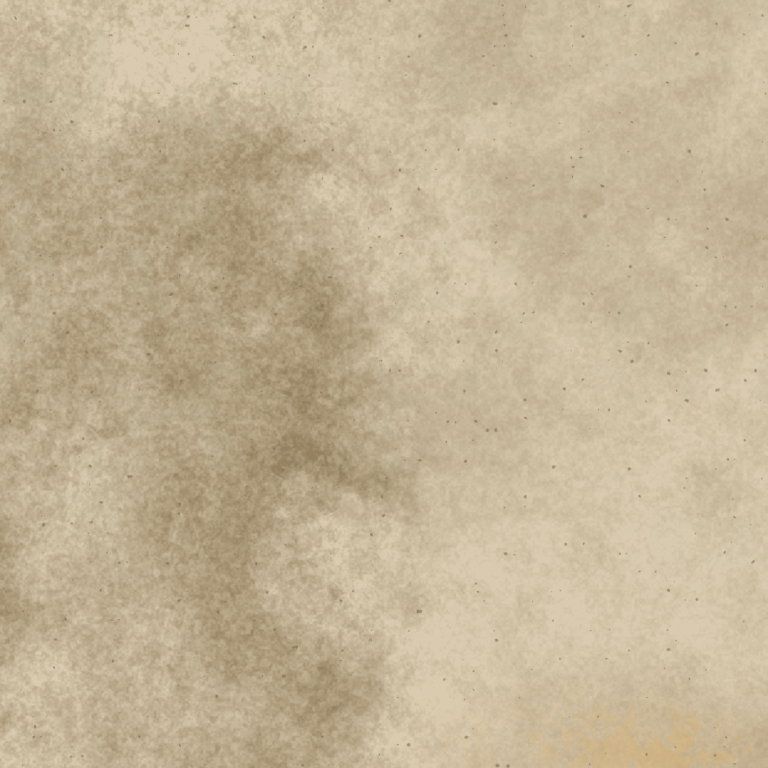
This texture is drawn by a WebGL 1 fragment shader. Its source:

```glsl
precision highp float;
// Weathered plaster wall: broad brown stains over pale sand, with mottled wear,
// combed scrape marks, small pits, pale green bloom and ochre flakes.
// Layered smooth cellular noise breaks up a soft layout of stains.
uniform vec2 u_resolution;

const vec3 SHADOW = vec3(0.640, 0.567, 0.440);
const vec3 LIGHT = vec3(0.836, 0.776, 0.668);
const vec3 BLOOM = vec3(0.75, 0.73, 0.61);
const vec3 OCHRE = vec3(0.83, 0.69, 0.46);
const vec3 PIT = vec3(0.46, 0.38, 0.27);
const float CLOUD_SCALE = 6.0;
const float CLOUD_STRENGTH = 1.25;
const float WEAR_SCALE = 19.0;
const float WEAR_STRENGTH = 0.26;
const float MOTTLE_STRENGTH = 0.85;
const float GRAIN_SCALE = 150.0;
const float GRAIN_STRENGTH = 0.36;
const float DUST_SCALE = 310.0;
const float DUST_STRENGTH = 0.34;
const float COMB_FREQUENCY = 800.0;
const float PIT_CELLS = 80.0;
const float PIT_SHARE = 0.07;

vec2 hash2(vec2 p) {
  vec3 q = fract(p.xyx * vec3(0.1031, 0.1030, 0.0973));
  q += dot(q, q.yzx + 33.33);
  return fract((q.xx + q.yz) * q.zy);
}

// Smooth cellular noise: scattered points blend their random shades.
float cellNoise(vec2 p) {
  vec2 cell = floor(p);
  vec2 local = fract(p);
  float shade = 0.0;
  float total = 0.0;
  for (int y = -1; y <= 1; y++) {
    for (int x = -1; x <= 1; x++) {
      vec2 offset = vec2(float(x), float(y));
      vec2 rnd = hash2(cell + offset);
      vec2 d = offset + 0.2 + 0.6 * rnd - local;
      float weight = exp(-5.0 * dot(d, d));
      shade += weight * hash2(cell + offset + 71.0).x;
      total += weight;
    }
  }
  return shade / total;
}

// Layers of cellular noise, each turned and finer; centred on zero.
float layers(vec2 p) {
  float sum = 0.0;
  float gain = 0.40;
  for (int i = 0; i < 5; i++) {
    sum += gain * (cellNoise(p) - 0.5);
    p = mat2(1.6, 1.2, -1.2, 1.6) * p + 19.7;
    gain *= 0.70;
  }
  return sum;
}

float stain(vec2 p, vec2 center, vec2 radius) {
  vec2 d = (p - center) / radius;
  return exp(-dot(d, d));
}

// Soft straight scrape from a to b, filled with fine parallel lines.
float scrape(vec2 p, vec2 a, vec2 b, float width) {
  float span = length(b - a);
  vec2 dir = (b - a) / span;
  float along = dot(p - a, dir) / span;
  float across = dot(p - a, vec2(-dir.y, dir.x));
  float ends = smoothstep(0.0, 0.2, along) * (1.0 - smoothstep(0.75, 1.0, along));
  float band = 1.0 - smoothstep(0.6 * width, width, abs(across));
  return ends * band * (0.75 + 0.25 * sin(across * COMB_FREQUENCY));
}

// Wide shading of the wall, from stained (0) to clean (1).
float layout(vec2 p) {
  float tone = mix(0.40, 0.79, smoothstep(0.27, 0.66, p.x));
  tone -= 0.34 * stain(p, vec2(0.35, 0.33), vec2(0.11, 0.22));
  tone -= 0.10 * stain(p, vec2(0.28, 0.70), vec2(0.22, 0.14));
  tone += 0.45 * stain(p, vec2(0.04, 1.0), vec2(0.24, 0.14));
  tone += 0.36 * stain(p, vec2(0.34, 0.95), vec2(0.20, 0.12));
  tone += 0.38 * stain(p, vec2(0.06, 0.10), vec2(0.13, 0.18));
  tone += 0.25 * stain(p, vec2(0.70, 0.24), vec2(0.26, 0.22));
  tone -= 0.16 * stain(p, vec2(0.68, 0.94), vec2(0.14, 0.08));
  return tone - 0.22 * stain(p, vec2(0.92, 0.01), vec2(0.22, 0.10));
}

void main() {
  vec2 uv = gl_FragCoord.xy / u_resolution;
  float cloud = layers(uv * CLOUD_SCALE);
  float drift = layers(uv * CLOUD_SCALE + 43.0);
  float wear = layers(uv * WEAR_SCALE + 1.5 * vec2(cloud, drift));
  float grain = cellNoise(uv * GRAIN_SCALE) - 0.5;
  float dust = cellNoise(uv * DUST_SCALE + 7.0) - 0.5;
  float rough = 1.0 - 0.6 * smoothstep(0.38, 0.68, uv.x + 0.3 * drift);

  // Stains, mottling and chipped pale spots
  float tone = layout(uv + 0.25 * vec2(cloud, drift)) + 0.03;
  tone += CLOUD_STRENGTH * cloud * (0.35 + 0.65 * rough);
  tone -= WEAR_STRENGTH * rough * smoothstep(0.04, 0.15, wear + 0.4 * drift);
  tone += 0.34 * smoothstep(0.04, 0.14, -wear) * stain(uv, vec2(0.42, 0.33), vec2(0.13, 0.26));
  tone += (GRAIN_STRENGTH * grain + DUST_STRENGTH * dust + MOTTLE_STRENGTH * wear) * (0.25 + 0.75 * rough);
  tone += 0.18 * smoothstep(0.498, 0.502, uv.x) * stain(uv, vec2(0.5, 0.08), vec2(0.07, 0.12));

  // Combed scrape marks, broken by wear
  float marks = scrape(uv, vec2(0.18, 0.04), vec2(0.29, 0.48), 0.035);
  marks += scrape(uv, vec2(0.01, 0.20), vec2(0.22, 0.62), 0.028);
  marks += scrape(uv, vec2(0.32, 0.86), vec2(0.55, 0.69), 0.022);
  tone += 0.20 * marks * clamp(0.8 + 3.0 * wear, 0.0, 1.0);
  vec3 color = mix(SHADOW, LIGHT, clamp(tone, -0.3, 1.10));

  // Green bloom, and ochre flakes over a faint warm wash
  float bloom = smoothstep(0.05, 0.18, wear - 0.6 * drift) * smoothstep(0.15, 0.5, uv.y);
  color = mix(color, BLOOM, 0.25 * bloom);
  float corner = stain(uv, vec2(0.88, 0.02), vec2(0.22, 0.07));
  float flakes = smoothstep(0.03, 0.10, wear + 0.25 * grain);
  color = mix(color, OCHRE, corner * (0.12 + 0.45 * flakes));

  // Scattered pits, one chance per cell
  vec2 pitPoint = uv * PIT_CELLS + 1.2 * vec2(wear, drift);
  vec2 rnd = hash2(floor(pitPoint) + 5.0);
  float radius = 0.05 + 0.13 * rnd.y * rnd.y;
  float soft = max(0.08, PIT_CELLS / u_resolution.y);
  float distanceToPit = length(fract(pitPoint) - 0.3 - 0.4 * rnd.yx);
  float pit = step(rnd.x, PIT_SHARE) * (1.0 - smoothstep(radius - soft, radius + soft, distanceToPit));
  gl_FragColor = vec4(mix(color, PIT, 0.55 * pit), 1.0);
}
```
